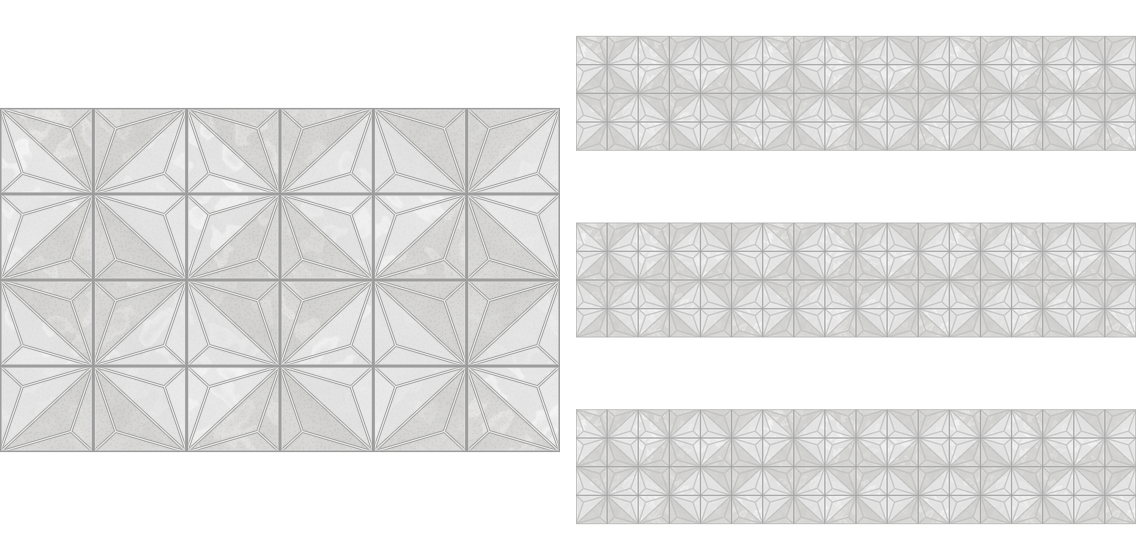
Left, the tile; right, the same tile 3 across and 3 down.
Give the GLSL for this pattern, as a Shadertoy shader.

```glsl
// A white-margined panel of 6 x 4 glazed relief tiles, each split into six facets by beaded ridges.
// Every tile is mirrored into one half-tile, where ridges are segment distances and facets are side tests.
// Glaze wear comes from layered sines and wrapped cellular noise.

const float TAU = 6.2831853;
const vec2 TILES = vec2(6.0, 4.0);
const float PANEL_HALF = 0.3073;      // half height of the tiled band
const float APEX = 0.24;              // facet apex, inset from the plain corner
const float GROUT_HALF = 0.0027;
const float BEVEL_HALF = 0.0045;
const float RIDGE_HALF = 0.0026;      // ridge including its dark outlines
const float BEAD_HALF = 0.0011;       // bright centre of the ridge
const float SPECKLE_CELLS = 150.0;
const float PATCH_CELLS = 54.0;

const vec3 MARGIN = vec3(1.0);
const vec3 LIGHT_GLAZE = vec3(0.897, 0.897, 0.899);
const vec3 GREY_GLAZE = vec3(0.838, 0.836, 0.832);
const vec3 GROUT = vec3(0.61);
const vec3 RIDGE_DARK = vec3(0.60, 0.60, 0.595);
const vec3 RIDGE_BEAD = vec3(0.92);

float hash(vec2 p) {
    vec3 q = fract(p.xyx * vec3(0.1031, 0.1030, 0.0973));
    q += dot(q, q.yzx + 33.33);
    return fract((q.x + q.y) * q.z);
}

// Box-filtered coverage of a band around distance zero
float band(float d, float halfWidth, float px) {
    return clamp((halfWidth - d) / px + 0.5, 0.0, 1.0)
         - clamp((-halfWidth - d) / px + 0.5, 0.0, 1.0);
}

float segment(vec2 p, vec2 a, vec2 b) {
    vec2 ab = b - a;
    return length(p - a - ab * clamp(dot(p - a, ab) / dot(ab, ab), 0.0, 1.0));
}

// Distance to the nearest scattered point, wrapping over the canvas
float cellular(vec2 uv, float cells) {
    vec2 p = uv * cells, base = floor(p);
    float nearest = 2.0;
    for (int y = -1; y <= 1; y++)
    for (int x = -1; x <= 1; x++) {
        vec2 c = base + vec2(x, y);
        vec2 w = mod(c, cells);
        nearest = min(nearest, length(c + vec2(hash(w), hash(w + 71.0)) - p));
    }
    return nearest;
}

// Layered sines with whole frequencies, about -1 to 1
float ripples(vec2 uv) {
    vec2 p = uv * TAU;
    p += 0.12 * sin(p.yx * 7.0);
    return 0.45 * sin(dot(p, vec2(5.0, 8.0)))
         + 0.35 * sin(dot(p, vec2(-11.0, 7.0)) + 1.7)
         + 0.20 * sin(dot(p, vec2(17.0, 13.0)) + 4.1);
}

void mainImage(out vec4 fragColor, in vec2 fragCoord) {
    vec2 uv = fragCoord / iResolution.xy;
    float px = 1.0 / iResolution.y;
    vec2 tileSize = vec2(1.0, 2.0 * PANEL_HALF) / TILES;

    // Mirror the grid, then turn one half of the tile onto the other
    vec2 grid = vec2(uv.x, uv.y - 0.5 + PANEL_HALF) / tileSize;
    vec2 tile = floor(grid);
    vec2 u = abs(mod(grid + 1.0, 2.0) - 1.0);
    bool grey = u.x > u.y;
    if (!grey) u = 1.0 - u;

    // Facets: 0 beside the diagonal, 1 and 2 along the tile edges
    bool lower = u.x + u.y < 1.0;
    vec2 m = lower ? u : 1.0 - u.yx;
    float facet = m.y * (1.0 - APEX) < m.x * APEX ? (lower ? 1.0 : 2.0) : 0.0;
    vec2 id = tile * 3.0 + vec2(facet, grey ? 40.0 : 0.0);
    float tone = hash(id + 5.0);

    // Glaze: facet tone, ragged glossy smears, soft clouding and speckle
    float patches = cellular(uv, PATCH_CELLS);
    float speckle = cellular(uv, SPECKLE_CELLS);
    vec2 shift = vec2(hash(id + 11.0), hash(id + 23.0));
    float smear = ripples(uv + shift) + 0.35 * (patches - 0.5);
    float gloss = smoothstep(0.2, 0.42, smear) * (1.0 - smoothstep(0.45, 1.1, smear));
    float wear = grey ? 1.0 : 0.45;
    vec3 col = grey ? GREY_GLAZE : LIGHT_GLAZE;
    col += 0.022 * (tone - 0.5) + (facet > 0.0 ? 0.006 : -0.004);
    col += 0.055 * gloss * hash(tile + 31.0);
    col += 0.012 * wear * ripples(uv.yx + 0.3);
    col -= 0.035 * wear * (1.0 - smoothstep(0.1, 0.35, speckle));

    // Ridges: the diagonal and three spokes from the apex
    vec2 p = u * tileSize;
    vec2 apex = vec2(1.0 - APEX, APEX) * tileSize;
    float ridge = segment(p, vec2(0.0), tileSize);
    for (int i = 0; i < 3; i++) {
        vec2 corner = vec2(min(i, 1), i / 2) * tileSize;
        ridge = min(ridge, segment(p, apex, corner));
    }
    col = mix(col, RIDGE_DARK, band(ridge, RIDGE_HALF, px));
    col = mix(col, RIDGE_BEAD, band(ridge, BEAD_HALF, px));

    // Bevelled rim and grout
    vec2 edge = min(u, 1.0 - u) * tileSize;
    float joint = min(edge.x, edge.y);
    col = mix(col, RIDGE_BEAD, 0.45 * band(joint, BEVEL_HALF, px));
    col = mix(col, GROUT, band(joint, GROUT_HALF, px));

    float panel = clamp((PANEL_HALF - abs(uv.y - 0.5)) / px + 0.5, 0.0, 1.0);
    fragColor = vec4(mix(MARGIN, col, panel), 1.0);
}
```
